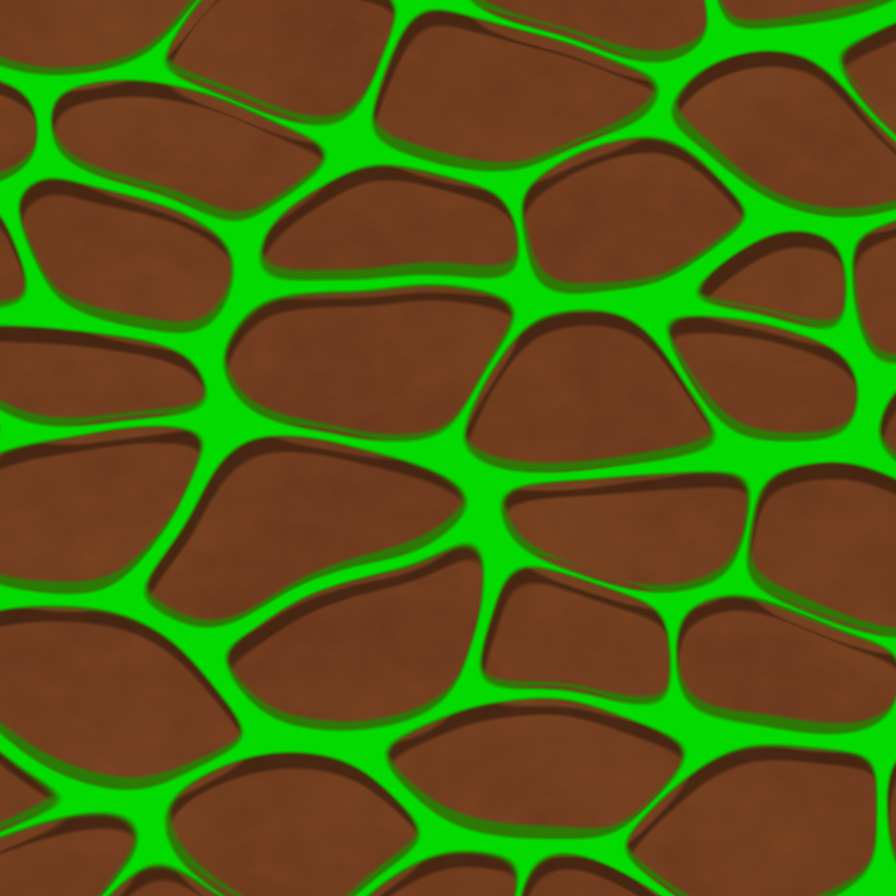
This texture is drawn by a WebGL 1 fragment shader. Its source:

```glsl
precision highp float;
uniform vec2 u_resolution;

#define GRID vec2(3.9, 6.2)           // cells across and up the canvas
#define JITTER 0.88                   // irregularity of the cells
#define WARP 0.022                    // waviness of the veins
#define VEIN_MIN 0.0015               // half width of the thinnest vein
#define VEIN_MAX 0.0085               // half width of the thickest vein
#define FILLET 0.017                  // rounding where veins meet
#define RIM_SHIFT vec2(0.002, 0.011)  // dark upper flank of the veins
#define SHADOW_SHIFT vec2(0.004, -0.019)
#define SOFTNESS 0.0025               // half width of smoothed edges

const vec3 STONE = vec3(0.445, 0.24, 0.12);
const vec3 SHADE = vec3(0.27, 0.145, 0.07);
const vec3 VEIN_DARK = vec3(0.17, 0.48, 0.02);
const vec3 VEIN_BRIGHT = vec3(0.01, 0.86, 0.0);

vec2 hash2(vec2 p) {
  vec2 s = vec2(dot(p, vec2(127.1, 311.7)), dot(p, vec2(269.5, 183.3)));
  return fract(sin(s) * 43758.55);
}

float corner(vec2 cell, vec2 offset, vec2 f) {
  return dot(hash2(cell + offset) * 2.0 - 1.0, f - offset);
}

float gradientNoise(vec2 p) {
  vec2 i = floor(p), f = fract(p);
  vec2 u = f * f * f * (f * (f * 6.0 - 15.0) + 10.0);
  float lower = mix(corner(i, vec2(0.0, 0.0), f), corner(i, vec2(1.0, 0.0), f), u.x);
  float upper = mix(corner(i, vec2(0.0, 1.0), f), corner(i, vec2(1.0, 1.0), f), u.x);
  return mix(lower, upper, u.y);
}

float fbm(vec2 p) {
  float sum = 0.0, amplitude = 0.5;
  for (int i = 0; i < 4; i++) {
    sum += amplitude * gradientNoise(p);
    p = p * 2.03 + 17.3;
    amplitude *= 0.6;
  }
  return sum;
}

vec2 site(vec2 cell) {
  return cell + 0.5 + JITTER * (hash2(cell) - 0.5);
}

// Signed distance to the vein network in canvas units, negative inside
float veinDistance(vec2 uv) {
  vec2 wave = vec2(gradientNoise(uv * 6.0), gradientNoise(uv * 6.0 + 31.7));
  vec2 q = (uv + WARP * wave) * GRID;

  // Nearest site
  vec2 home = floor(q), nearest = home;
  float best = 100.0;
  for (int y = -1; y <= 1; y++) {
    for (int x = -1; x <= 1; x++) {
      vec2 cell = home + vec2(float(x), float(y));
      vec2 d = site(cell) - q;
      if (dot(d, d) < best) {
        best = dot(d, d);
        nearest = cell;
      }
    }
  }

  // Smooth minimum over the borders of its cell, each with its own width
  vec2 a = site(nearest);
  float sum = 0.0;
  for (int y = -2; y <= 2; y++) {
    for (int x = -2; x <= 2; x++) {
      if (x == 0 && y == 0) continue;
      vec2 cell = nearest + vec2(float(x), float(y));
      vec2 b = site(cell);
      vec2 n = b - a;
      float border = dot(0.5 * (a + b) - q, n) / length(n * GRID);
      float pick = fract(7.0 * (hash2(nearest).x + hash2(cell).x));
      float halfWidth = mix(VEIN_MIN, VEIN_MAX, pick * pick);
      sum += exp((halfWidth - border) / FILLET);
    }
  }
  return -FILLET * log(sum);
}

void main() {
  float side = min(u_resolution.x, u_resolution.y);
  vec2 uv = gl_FragCoord.xy / side;
  float soft = max(SOFTNESS, 0.8 / side);

  float vein = veinDistance(uv);
  float rim = veinDistance(uv - RIM_SHIFT);
  float caster = veinDistance(uv - SHADOW_SHIFT);
  float drift = gradientNoise(uv * 5.0 + 9.1);

  // Mottled stone
  float broad = fbm(uv * vec2(4.0, 5.0) + 3.0);
  float grain = fbm(uv * vec2(22.0, 28.0));
  vec3 color = STONE * (1.0 + 0.13 * broad + 0.12 * grain);
  color.g += 0.02 * broad;

  // Shadow below the veins
  float shadow = 1.0 - smoothstep(-soft, soft * 1.4, caster + 0.002 + 0.006 * drift);
  color = mix(color, SHADE * (1.0 + 0.1 * grain), shadow * 0.95);

  // Dark flank, then the bright crest
  float flank = 1.0 - smoothstep(-soft, soft * 1.6, min(vein, rim + 0.002 - 0.006 * drift));
  color = mix(color, VEIN_DARK, flank);
  float crest = 1.0 - smoothstep(-soft * 1.3, soft, vein + 0.006 * max(drift, 0.0));
  color = mix(color, VEIN_BRIGHT, crest);

  gl_FragColor = vec4(color, 1.0);
}
```
